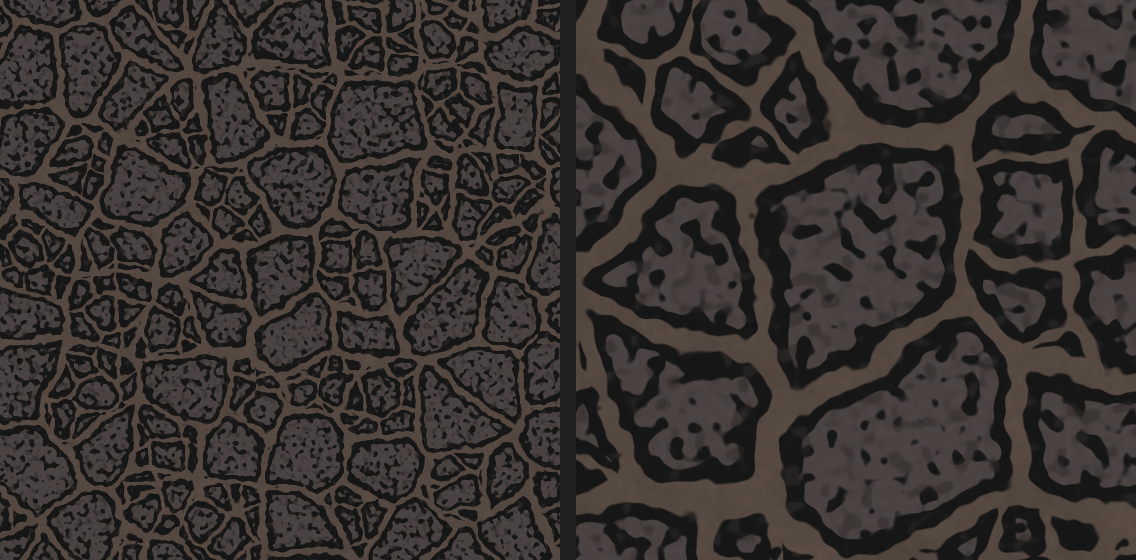
Left: the whole. Right: its middle third, enlarged.
This texture is drawn by a WebGL 1 fragment shader. Its source:

```glsl
precision highp float;
// Cracked dark ground: speckled grey plates with black ragged rims and brown seams.
uniform vec2 u_resolution;

#define PLATES 8.3        // large plates across the canvas
#define SHARDS 16.5       // small plates across the canvas
#define SPLIT 0.48        // share of large plates broken into small ones
#define SEAM 0.0054       // half width of the brown seams
#define RIM 0.0086        // reach of the black rims
#define GRAIN 80.0        // speckles across the canvas
#define SPECKLE 0.15      // speckle threshold, higher means fewer
#define SOFTNESS 0.0013   // width of the soft edges
#define BLACK vec3(0.086, 0.087, 0.088)
#define STONE vec3(0.288, 0.262, 0.256)
#define SHADE vec3(0.235, 0.211, 0.206)
#define EARTH vec3(0.340, 0.289, 0.257)

vec2 hash2(vec2 p) {
  vec2 k = vec2(dot(p, vec2(127.1, 311.7)), dot(p, vec2(269.5, 183.3)));
  return fract(sin(k) * 43758.5453);
}

float corner(vec2 cell, vec2 offset) {
  return dot(hash2(cell) * 2.0 - 1.0, offset);
}

// Gradient noise, roughly -0.7 to 0.7
float noise(vec2 p) {
  vec2 i = floor(p), f = p - i;
  vec2 u = f * f * f * (f * (f * 6.0 - 15.0) + 10.0);
  vec2 e = vec2(1.0, 0.0);
  float low = mix(corner(i, f), corner(i + e.xy, f - e.xy), u.x);
  float high = mix(corner(i + e.yx, f - e.yx), corner(i + e.xx, f - e.xx), u.x);
  return mix(low, high, u.y);
}

float smoothMin(float a, float b, float k) {
  float h = max(k - abs(a - b), 0.0) / k;
  return min(a, b) - h * h * k * 0.25;
}

vec2 site(vec2 cell) {
  return cell + 0.06 + 0.88 * hash2(cell);
}

float weight(vec2 cell) {
  return 0.3 * hash2(cell + 57.3).x;
}

// Weighted Voronoi: distance to the nearest seam in canvas units, random value of the plate
vec2 plates(vec2 p, float count) {
  vec2 q = p * count;
  vec2 home = floor(q), owner = home, toOwner = vec2(0.0);
  float best = 100.0;
  for (int y = -2; y <= 2; y++) {
    for (int x = -2; x <= 2; x++) {
      vec2 cell = home + vec2(float(x), float(y));
      vec2 r = site(cell) - q;
      float power = dot(r, r) - weight(cell);
      if (power < best) {
        best = power;
        owner = cell;
        toOwner = r;
      }
    }
  }
  float d = 10.0;
  for (int y = -2; y <= 2; y++) {
    for (int x = -2; x <= 2; x++) {
      vec2 cell = owner + vec2(float(x), float(y));
      vec2 r = site(cell) - q;
      float gap = length(r - toOwner);
      if (gap > 0.001) {
        float side = (dot(r, r) - weight(cell) - best) / (2.0 * gap);
        d = smoothMin(d, side, 0.1);
      }
    }
  }
  return vec2(d / count, hash2(owner + 11.0).y);
}

void main() {
  vec2 p = gl_FragCoord.xy / u_resolution.y;
  float soft = max(SOFTNESS, 1.0 / u_resolution.y);
  mat2 turn = mat2(0.8, 0.6, -0.6, 0.8);

  // Bend the plates
  vec2 bend = vec2(noise(p * 16.0 + 3.7), noise(p * 16.0 + 41.2)) * 0.017;
  bend += vec2(noise(p * 42.0 + 8.1), noise(p * 42.0 + 23.9)) * 0.006;

  // Depth into the plate, negative inside a seam; small plates have thinner seams
  float width = SEAM * (1.0 + 0.8 * noise(p * 9.0 + 17.0));
  vec2 large = plates(p + bend, PLATES);
  float depth = large.x - width;
  if (large.y < SPLIT) depth = min(depth, plates(p + bend + 5.0, SHARDS).x - 0.6 * width);

  // Speckles make the outline lumpy and merge into the rim near the seam
  float grain = noise(p * GRAIN) + 0.45 * noise(turn * p * GRAIN * 1.5 + 9.0);
  depth += 0.0042 * grain + 0.0050 * noise(p * 64.0 + 5.3);
  float inner = SPECKLE + 0.20 * noise(p * 7.0 + 31.0);
  float threshold = mix(-0.62, inner, smoothstep(0.2 * RIM, 1.3 * RIM, depth));
  float blur = soft * GRAIN * 0.65;
  float black = smoothstep(-blur, blur, grain - threshold);
  float plate = smoothstep(-0.6 * soft, 0.6 * soft, depth);

  // Loose black crumbs in the seams
  float crumbs = smoothstep(0.40, 0.40 + 2.0 * blur, noise(p * 72.0 + 77.0));

  // Mottled tones
  float mottle = noise(turn * p * 90.0 + 13.0);
  float fine = noise(p * 170.0 + 29.0);
  vec3 stone = mix(STONE, SHADE, smoothstep(0.05, 0.30, mottle)) * (1.0 + 0.10 * fine);
  vec3 earth = EARTH * (0.98 + 0.10 * noise(p * 28.0 + 61.0) + 0.08 * fine);
  vec3 dark = mix(BLACK, SHADE, 0.4 * smoothstep(0.12, 0.42, mottle)) * (1.0 + 0.15 * fine);

  vec3 color = mix(mix(earth, dark, crumbs), mix(stone, dark, black), plate);
  gl_FragColor = vec4(color, 1.0);
}
```
